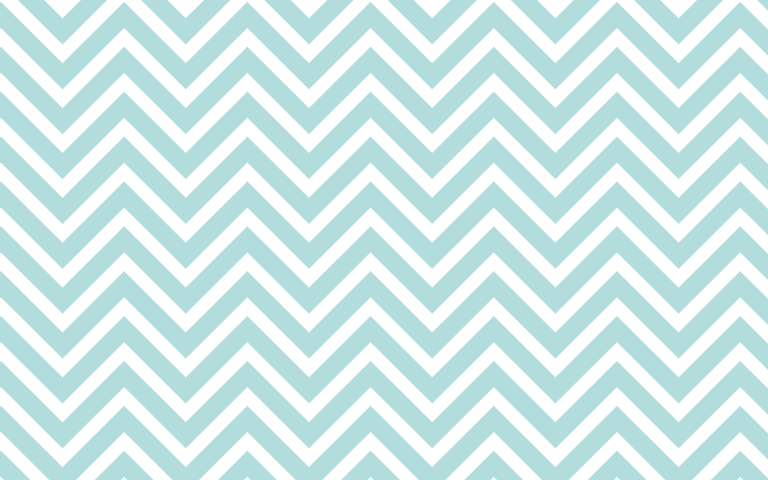
Write a Shadertoy shader that draws this pattern.

```glsl
// Horizontal chevron stripes: flat aqua zigzag bands on a white ground.
// A triangle wave bends the vertical coordinate, then evenly repeated bands
// are drawn from their true perpendicular distance for crisp, even edges.

// Lengths are in units of the canvas height.
const vec3  BAND_COLOR    = vec3(0.700, 0.868, 0.864);
const vec3  GROUND_COLOR  = vec3(1.0);
const float ZIGZAG_PERIOD = 0.2567;  // peak to peak, across
const float ZIGZAG_DEPTH  = 0.1277;  // peak to valley, down
const float ROW_PERIOD    = 0.0935;  // band to band, down
const float BAND_SHARE    = 0.583;   // part of each row that is coloured
const vec2  FIRST_PEAK    = vec2(0.0019, 0.0039);  // from the upper left

// Triangle wave: 0 at whole numbers, 1 halfway between them.
float triangleWave(float t) {
    return 2.0 * abs(fract(t + 0.5) - 0.5);
}

// Signed distance to the nearest chevron band, negative inside it.
float chevronDistance(vec2 p) {
    float fall = p.y - ZIGZAG_DEPTH * triangleWave(p.x / ZIGZAG_PERIOD);
    float row = fract(fall / ROW_PERIOD - 0.5 * BAND_SHARE + 0.5) - 0.5;
    float vertical = (abs(row) - 0.5 * BAND_SHARE) * ROW_PERIOD;

    // Turn the vertical gap into one measured across the slanted edge.
    float slope = 2.0 * ZIGZAG_DEPTH / ZIGZAG_PERIOD;
    return vertical * inversesqrt(1.0 + slope * slope);
}

void mainImage(out vec4 fragColor, in vec2 fragCoord) {
    // Measure right and down from the first peak.
    vec2 uv = fragCoord / iResolution.y;
    vec2 p = vec2(uv.x, 1.0 - uv.y) - FIRST_PEAK;

    // Blend over about one pixel at the edges.
    float pixel = 1.0 / iResolution.y;
    float ground = smoothstep(-0.7 * pixel, 0.7 * pixel, chevronDistance(p));

    fragColor = vec4(mix(BAND_COLOR, GROUND_COLOR, ground), 1.0);
}
```
